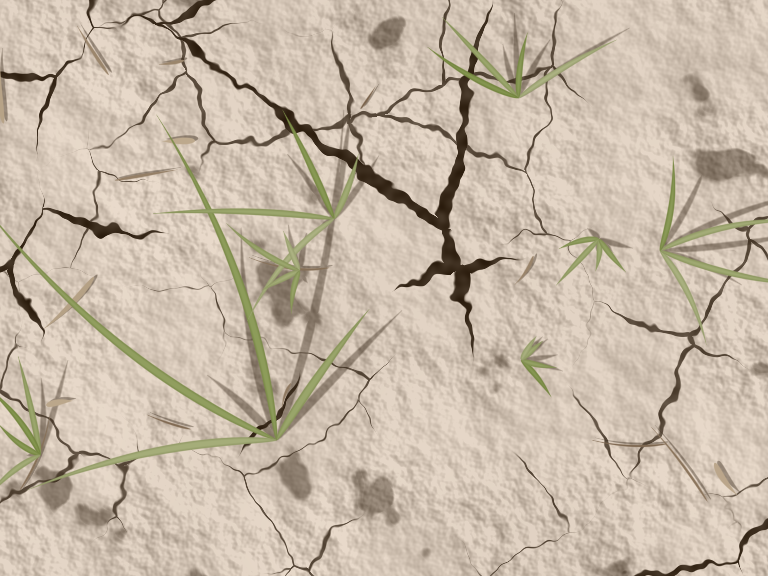
Give the GLSL for this texture, as a Shadertoy shader.

```glsl
const float TAU = 6.2832;
const vec2 SHADOW_DIR = vec2(0.82, 0.57);
const vec3 LEAF_GREEN = vec3(0.44, 0.51, 0.23);
const vec3 LEAF_PALE = vec3(0.62, 0.64, 0.46);
const vec3 STRAW_PALE = vec3(0.75, 0.67, 0.56);
const vec3 STRAW_BROWN = vec3(0.46, 0.37, 0.28);

// Tufts of grass: root x, root y, size, tilt
const vec4 TUFTS[8] = vec4[8](
    vec4(0.48, 0.236, 0.75, 0.0), vec4(0.58, 0.62, 0.32, 0.3),
    vec4(0.52, 0.53, 0.17, 1.2), vec4(0.90, 0.83, 0.20, -0.2),
    vec4(1.04, 0.585, 0.13, 2.3), vec4(1.146, 0.565, 0.27, 4.2),
    vec4(0.905, 0.375, 0.10, 4.3), vec4(0.07, 0.21, 0.20, 0.5));

vec2 hash2(vec2 p) {
    vec3 q = fract(p.xyx * vec3(0.1031, 0.1030, 0.0973));
    q += dot(q, q.yzx + 33.33);
    return fract((q.xx + q.yz) * q.zy);
}

vec2 heading(float angle) { return vec2(cos(angle), sin(angle)); }

float corner(vec2 cell, vec2 offset) {
    return dot(heading(TAU * hash2(cell).x), offset);
}

float gradientNoise(vec2 p) {
    vec2 i = floor(p), f = fract(p), e = vec2(1.0, 0.0);
    vec2 u = f * f * f * (f * (f * 6.0 - 15.0) + 10.0);
    return mix(mix(corner(i, f), corner(i + e, f - e), u.x),
               mix(corner(i + e.yx, f - e.yx), corner(i + 1.0, f - 1.0), u.x), u.y);
}

float fbm(vec2 p, float gain) {
    float sum = 0.0, amp = 1.0;
    for (int i = 0; i < 4; i++) {
        sum += amp * gradientNoise(p);
        p = mat2(1.6, 1.2, -1.2, 1.6) * p + 7.3;
        amp *= gain;
    }
    return sum;
}

float coverage(float d, float soft) { return 1.0 - smoothstep(-soft, soft, d); }

// Soil relief
float clods(vec2 p) { return 0.08 * fbm(p * 4.0 + 3.0, 0.4); }
float crumbs(vec2 p) { return fbm(p * 18.0, 0.55); }

float clodShadow(vec2 p) {
    float ground = clods(p), blocked = 0.0;
    for (int i = 1; i <= 8; i++) {
        float s = 0.011 * float(i);
        blocked = max(blocked, clods(p - SHADOW_DIR * s) - ground - 0.58 * s);
    }
    return smoothstep(0.0, 0.003, blocked);
}

float soilLight(vec2 p) {
    float grain = crumbs(p) - crumbs(p - SHADOW_DIR * 0.004);
    float slope = (clods(p) - clods(p - SHADOW_DIR * 0.01)) / 0.01;
    float rough = mix(0.3, 0.62, smoothstep(-0.3, 0.3, gradientNoise(p * 5.0 + 40.0)));
    float relief = clamp(rough * grain + 0.07 * slope, -0.26, 0.06);
    return 0.832 + relief + 0.04 * gradientNoise(p * 2.5 + 11.0);
}

// Distance to the nearest border between jittered cells
float cellBorder(vec2 p) {
    vec2 cell = floor(p), first = vec2(9.0), second = vec2(8.0, 9.0);
    for (int y = -1; y <= 1; y++)
    for (int x = -1; x <= 1; x++) {
        vec2 c = cell + vec2(x, y);
        vec2 r = c + hash2(c + 17.0) - p;
        if (dot(r, r) < dot(first, first)) { second = first; first = r; }
        else if (dot(r, r) < dot(second, second)) second = r;
    }
    return dot(0.5 * (first + second), normalize(second - first));
}

float crack(vec2 p, float scale, float width, float soft) {
    vec2 warp = vec2(fbm(p * 7.0, 0.55), fbm(p * 7.0 + 31.0, 0.55));
    float d = cellBorder((p + 0.035 * warp) * scale) / scale;
    float gape = smoothstep(-0.08, 0.4, gradientNoise(p * 3.2 + scale));
    float w = width * gape * (1.0 + 0.9 * gradientNoise(p * 28.0));
    return coverage(d - w, soft) * smoothstep(0.0, soft, w);
}

// Signed distance to a tapered, bent blade
float blade(vec2 p, float angle, float len, float bend, float width) {
    vec2 dir = heading(angle);
    vec2 q = vec2(dot(p, dir), dot(p, vec2(-dir.y, dir.x)));
    float t = clamp(q.x / len, 0.0, 1.0);
    float halfWidth = 2.6 * width * sqrt(t) * (1.0 - t);
    float d = abs(q.y - bend * len * t * t) - halfWidth;
    d /= sqrt(1.0 + 4.0 * bend * bend * t * t);
    return max(d, max(-q.x, q.x - len));
}

void paint(inout vec4 coat, vec3 color, float amount) {
    coat = mix(coat, vec4(color, 1.0), amount);
}

void addStraw(vec2 p, float soft, inout vec4 plants, inout float shadow) {
    for (int i = 0; i < 16; i++) {
        vec2 a = hash2(vec2(i, 71)), b = hash2(vec2(i, 113)), c = hash2(vec2(i, 157));
        vec2 q = p - a * vec2(1.333, 1.0);
        float len = 0.04 + 0.15 * b.y * b.y;
        float width = mix(0.0018, 0.006, c.x * c.x);
        float bend = 0.6 * (c.y - 0.5);
        float d = blade(q, TAU * b.x, len, bend, width);
        float shade = blade(q - SHADOW_DIR * 0.007, TAU * b.x, len, bend, width);
        shadow = max(shadow, coverage(shade, soft));
        paint(plants, mix(STRAW_BROWN, STRAW_PALE, c.x), coverage(d, soft));
    }
}

void addGrass(vec2 p, float soft, inout vec4 plants, inout float shadow) {
    for (int i = 0; i < 8; i++)
    for (int j = 0; j < 4; j++) {
        vec4 tuft = TUFTS[i];
        vec2 a = hash2(vec2(i, j) + 5.0), b = hash2(vec2(i, j) + 53.0);
        vec2 q = p - tuft.xy;
        float angle = tuft.w + 1.0 + 0.75 * float(j) + 0.5 * (a.x - 0.5);
        float len = tuft.z * mix(0.35, 1.0, a.y);
        float bend = 0.6 * (b.x - 0.5);
        float width = 0.0045 + 0.004 * tuft.z;
        float d = blade(q, angle, len, bend, width);
        vec2 reach = len * (0.65 * heading(angle) + 0.5 * SHADOW_DIR);
        float shade = blade(q, atan(reach.y, reach.x), length(reach), 0.6 * bend, width);
        shadow = max(shadow, coverage(shade, 1.5 * soft));
        vec3 color = mix(LEAF_GREEN, LEAF_PALE, b.y) + 0.07 * (1.0 - smoothstep(-0.005, 0.0, d));
        paint(plants, color, coverage(d, soft));
    }
}

void mainImage(out vec4 fragColor, in vec2 fragCoord) {
    vec2 p = fragCoord / iResolution.y;
    float soft = 0.8 / iResolution.y;
    vec4 plants = vec4(0.0);
    float shadow = clodShadow(p);
    addStraw(p, soft, plants, shadow);
    addGrass(p, soft, plants, shadow);

    // Lit soil, then shadows, then open cracks
    float light = soilLight(p) * mix(1.0, 0.68, shadow);
    float gaps = max(crack(p, 2.1, 0.010, soft), 0.8 * crack(p + 4.0, 5.0, 0.0036, soft));
    light = mix(light, 0.22 + 0.12 * gradientNoise(p * 45.0), gaps);
    vec3 soil = max(light - vec3(0.0, 0.058, 0.118), 0.05);

    fragColor = vec4(soil * (1.0 - plants.a) + plants.rgb, 1.0);
}
```
